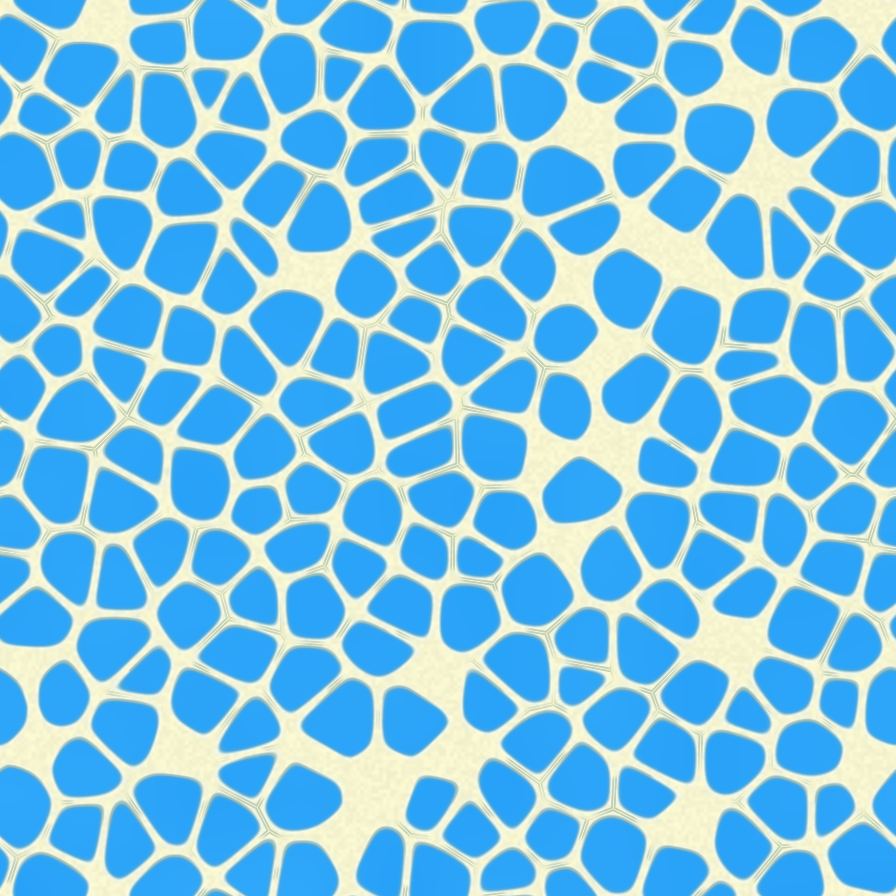
This pattern is drawn by a three.js fragment shader. Its source:

```glsl
varying vec2 vUv;

// Tilted square lattice: 13 * 13 + 7 * 7 = 218 sites per tile
const mat2 TO_GRID = mat2(13.0, 7.0, -7.0, 13.0);
const mat2 TO_UV = mat2(13.0, -7.0, 7.0, 13.0) / 218.0;

const vec3 BLUE = vec3(0.17, 0.645, 0.975);
const vec3 RIM_BLUE = vec3(0.31, 0.65, 0.84);
const vec3 PALE = vec3(0.95, 0.97, 0.90);
const vec3 CREAM = vec3(0.965, 0.96, 0.81);
const vec3 SHADOW = vec3(0.56, 0.67, 0.62);

vec3 hash3(vec2 p) {
  vec3 q = fract(vec3(p.xyx) * vec3(0.1031, 0.1030, 0.0973));
  q += dot(q, q.yxz + 33.33);
  return fract((q.xxy + q.yzz) * q.zyx);
}

// Value noise that wraps after a whole number of cells
float tileNoise(vec2 uv, float count) {
  vec2 p = uv * count;
  vec2 i = floor(p);
  vec2 f = fract(p);
  f = f * f * (3.0 - 2.0 * f);
  float a = hash3(mod(i, count)).x;
  float b = hash3(mod(i + vec2(1.0, 0.0), count)).x;
  float c = hash3(mod(i + vec2(0.0, 1.0), count)).x;
  float d = hash3(mod(i + 1.0, count)).x;
  return mix(mix(a, b, f.x), mix(c, d, f.x), f.y);
}

// Reduce a lattice site to its copy inside the unit tile
vec2 wrapSite(vec2 id) {
  vec2 uv = fract(TO_UV * id + 0.001) - 0.001;
  return floor(TO_GRID * uv + 0.5);
}

// xy: seed position, z: power weight, w: 1 for a solid hub
vec4 seedAt(vec2 id) {
  vec2 site = wrapSite(id) + 20.0;
  vec3 r = hash3(site);
  float hub = step(hash3(site + 57.0).y, 0.105);
  float jitter = mix(0.68, 0.3, hub);
  float weight = mix((r.z - 0.5) * 0.2, -0.34, hub);
  return vec4(id + 0.5 + (r.xy - 0.5) * jitter, weight, hub);
}

float power(vec2 p, vec4 seed) {
  vec2 v = p - seed.xy;
  return dot(v, v) - seed.z;
}

// x: rounded wall distance, y: sharp wall distance, z: hub nearness, w: upward side
vec4 cellField(vec2 p, float rounding) {
  vec2 base = floor(p);
  vec4 nearest = vec4(0.0);
  float best = 100.0;
  for (int j = -2; j <= 2; j++) {
    for (int i = -2; i <= 2; i++) {
      vec4 seed = seedAt(base + vec2(float(i), float(j)));
      float w = power(p, seed);
      if (w < best) {
        best = w;
        nearest = seed;
      }
    }
  }
  float total = 0.0;
  float sharp = 10.0;
  float hubGlow = 0.0;
  for (int j = -2; j <= 2; j++) {
    for (int i = -2; i <= 2; i++) {
      vec4 seed = seedAt(base + vec2(float(i), float(j)));
      vec2 v = p - seed.xy;
      hubGlow = max(hubGlow, seed.w * exp(-2.5 * dot(v, v)));
      float gap = length(seed.xy - nearest.xy);
      if (gap > 0.001) {
        float d = (power(p, seed) - best) / (2.0 * gap);
        total += exp(-rounding * d);
        sharp = min(sharp, d);
      }
    }
  }
  float soft = -log(total) / rounding;
  soft = mix(soft, -sharp - 0.05, nearest.w);
  vec2 outward = normalize(TO_UV * (p - nearest.xy) + 0.00001);
  return vec4(soft, sharp, hubGlow, outward.y * (1.0 - nearest.w));
}

void main() {
  vec4 cell = cellField(TO_GRID * vUv, 13.0);
  float halfWall = 0.062 + 0.085 * cell.z;
  float inside = cell.x - halfWall;
  float grain = tileNoise(vUv, 240.0);
  float patches = tileNoise(vUv, 40.0);

  // Blue openings with a muted rim
  vec3 blue = BLUE + vec3(0.03, 0.025, 0.01) * (tileNoise(vUv, 9.0) - 0.5);
  blue = mix(RIM_BLUE, blue, smoothstep(0.01, 0.065, inside));

  // Pale wall edges, creamier and speckled toward the middle
  float depth = -inside + (grain - 0.5) * 0.04;
  vec3 wall = mix(PALE, CREAM, smoothstep(0.025, 0.085, depth));
  wall *= 1.0 + (grain - 0.5) * 0.05;

  // Broken creases along thin walls
  float crease = 1.0 - smoothstep(0.006, 0.024, abs(cell.y - 0.022));
  crease *= smoothstep(0.5, 0.85, patches) * (1.0 - smoothstep(0.1, 0.4, cell.z));
  wall = mix(wall, SHADOW, crease * 0.5);

  vec3 color = mix(wall, blue, smoothstep(-0.03, 0.03, inside));

  // Thin shade under the upper lip of each opening
  float lip = 1.0 - smoothstep(0.0, 0.035, abs(inside + 0.008));
  color = mix(color, SHADOW, lip * smoothstep(0.3, 0.95, cell.w) * 0.6);
  gl_FragColor = vec4(color, 1.0);
}
```
